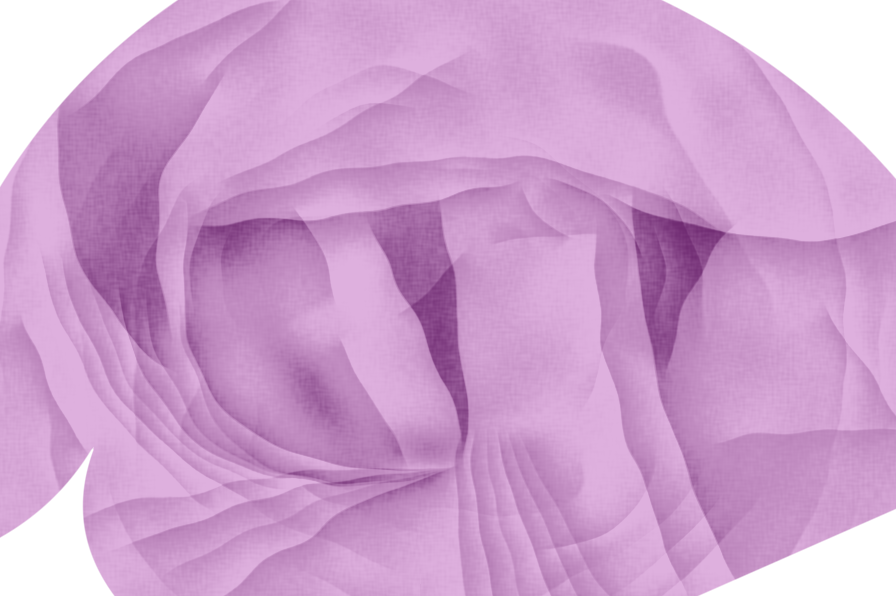
Reproduce this texture procedurally as a WebGL 2 fragment shader.

```glsl
#version 300 es
precision highp float;
uniform vec2 u_resolution;
out vec4 fragColor;

const float CANVAS_HEIGHT = 5.1;
const vec3 DEEP = vec3(0.43, 0.16, 0.44);
const vec3 MAUVE = vec3(0.74, 0.53, 0.74);
const vec3 LILAC = vec3(0.87, 0.69, 0.87);

vec2 gradient(vec2 cell) {
  float h = 6.283 * fract(sin(dot(cell, vec2(127.1, 311.7))) * 43758.5);
  return vec2(cos(h), sin(h));
}

float gradientNoise(vec2 p) {
  vec2 i = floor(p), f = fract(p), u = f * f * (3.0 - 2.0 * f);
  vec2 e = vec2(1, 0);
  float low = mix(dot(gradient(i), f), dot(gradient(i + e), f - e), u.x);
  float high = mix(dot(gradient(i + e.yx), f - e.yx), dot(gradient(i + 1.0), f - 1.0), u.x);
  return mix(low, high, u.y);
}

// Signed distance (positive left of a to b) and position along a bowed line
vec2 arc(vec2 p, vec2 a, vec2 b, float bend) {
  vec2 d = b - a, q = p - a;
  float t = dot(q, d) / dot(d, d), k = clamp(t, 0.0, 1.0);
  return vec2((d.x * q.y - d.y * q.x) / length(d) - 4.0 * bend * k * (1.0 - k), t);
}

// Crease with shadow on its positive side and a faint lit lip on the other
float fold(vec2 p, vec2 a, vec2 b, float bend, float width, float depth) {
  vec2 s = arc(p, a, b, bend);
  float ends = smoothstep(-0.05, 0.12, s.y) * (1.0 - smoothstep(0.88, 1.05, s.y));
  float falloff = exp(-abs(s.x) / (width * 1.25));
  return ends * depth * falloff * mix(0.3, -1.0, smoothstep(-0.012, 0.012, s.x));
}

float glow(vec2 p, vec2 center, vec2 radius, float angle) {
  float c = cos(angle), s = sin(angle);
  vec2 q = mat2(c, -s, s, c) * (p - center) / radius;
  return exp(-dot(q, q));
}

float hollows(vec2 p) {
  float v = -0.26 * glow(p, vec2(1.05, 3.3), vec2(0.42, 0.8), 0.1);
  v -= 0.24 * glow(p, vec2(1.95, 3.0), vec2(0.4, 0.35), 0.3);
  v -= 0.16 * glow(p, vec2(3.55, 2.8), vec2(0.3, 0.6), 0.25);
  v -= 0.2 * glow(p, vec2(3.78, 2.2), vec2(0.15, 0.45), 0.1);
  v -= 0.22 * glow(p, vec2(5.85, 2.8), vec2(0.3, 0.55), 0.0);
  v -= 0.32 * glow(p, vec2(2.65, 1.8), vec2(0.2, 0.6), 0.6);
  v -= 0.28 * glow(p, vec2(3.65, 1.28), vec2(0.3, 0.14), -0.2);
  v += 0.1 * glow(p, vec2(3.1, 2.6), vec2(0.2, 0.5), 0.2);
  v += 0.07 * glow(p, vec2(7.1, 2.6), vec2(0.6, 0.4), -0.6);
  return v + 0.1 * glow(p, vec2(0.35, 3.3), vec2(0.15, 0.9), 0.1);
}

// Sweep over the top and the gathered loop on the left
float upperFolds(vec2 p) {
  float v = fold(p, vec2(0.52, 4.25), vec2(1.5, 1.9), -0.36, 0.3, 0.25);
  v += fold(p, vec2(1.5, 2.2), vec2(1.95, 4.45), 0.36, 0.2, 0.25);
  v += fold(p, vec2(1.6, 3.35), vec2(3.6, 1.1), -0.95, 0.22, 0.25);
  v += fold(p, vec2(4.4, 3.55), vec2(1.6, 3.2), 0.1, 0.18, 0.28);
  v += fold(p, vec2(7.9, 3.25), vec2(5.2, 3.45), 0.28, 0.25, 0.3);
  v += fold(p, vec2(6.2, 3.1), vec2(4.0, 3.75), -0.2, 0.15, 0.2);
  v += fold(p, vec2(4.1, 3.75), vec2(1.6, 3.25), -0.12, 0.14, 0.18);
  v += fold(p, vec2(4.0, 4.65), vec2(1.9, 3.55), 0.05, 0.25, 0.15);
  v += fold(p, vec2(2.6, 5.2), vec2(1.75, 4.4), 0.0, 0.15, 0.14);
  return v + fold(p, vec2(2.4, 5.1), vec2(0.6, 4.1), -0.15, 0.15, 0.2);
}

// Hanging panels in the middle and on the right
float panelFolds(vec2 p) {
  float v = fold(p, vec2(2.9, 2.5), vec2(2.5, 3.35), -0.05, 0.25, 0.2);
  v += fold(p, vec2(3.15, 3.2), vec2(3.98, 1.25), 0.05, 0.25, 0.3);
  v += fold(p, vec2(3.95, 2.95), vec2(3.4, 2.4), 0.03, 0.15, 0.14);
  v += fold(p, vec2(3.5, 1.15), vec2(2.9, 2.2), 0.0, 0.2, 0.2);
  v += fold(p, vec2(4.0, 1.1), vec2(3.75, 3.4), -0.06, 0.18, 0.28);
  v += fold(p, vec2(4.2, 3.0), vec2(5.15, 3.05), 0.05, 0.12, 0.1);
  v += fold(p, vec2(5.1, 3.15), vec2(5.9, 0.0), -0.2, 0.2, 0.26);
  v += fold(p, vec2(5.4, 3.5), vec2(6.35, 0.0), -0.2, 0.3, 0.28);
  v += fold(p, vec2(5.7, 1.9), vec2(6.3, 3.2), 0.12, 0.25, 0.2);
  v += fold(p, vec2(4.9, 3.05), vec2(4.45, 3.5), 0.05, 0.1, 0.16);
  v += fold(p, vec2(5.5, 2.9), vec2(4.7, 3.55), -0.15, 0.12, 0.2);
  v += fold(p, vec2(7.8, 1.42), vec2(6.1, 1.3), -0.05, 0.3, 0.14);
  v += fold(p, vec2(7.75, 1.45), vec2(7.05, 2.45), 0.0, 0.15, 0.18);
  return v + fold(p, vec2(0.78, 1.2), vec2(0.18, 2.4), 0.05, 0.15, 0.22);
}

// Fanned pleats: long left sweep, lower bands and the central drop
float pleats(vec2 p) {
  float v = 0.0;
  for (float i = 0.0; i < 6.0; i++) {
    float k = i / 5.0, depth = 0.17 + 0.06 * sin(i * 2.4);
    v += fold(p, mix(vec2(0.3, 3.0), vec2(1.5, 2.5), k), mix(vec2(1.8, 0.75), vec2(3.7, 1.05), k), -0.25 - 0.5 * k, 0.11, depth);
    v += fold(p, vec2(3.95 + 0.1 * i, 1.4), vec2(4.0 + 0.3 * i, -0.4), -0.06, 0.13, depth);
    if (i < 4.0) v += fold(p, vec2(3.9, 1.12), vec2(0.6 + 0.4 * i, 0.65 - 0.25 * i), -0.12, 0.15, depth);
  }
  return v;
}

// Crisp creases circling the gathered middle, broken up by noise
float wrinkles(vec2 p, vec2 center) {
  vec2 q = p - center;
  float r = length(q), turn = atan(q.x, q.y);
  float phase = fract(r * 2.6 + turn * 0.3 + 1.5 * gradientNoise(vec2(turn * 1.5, r)));
  float crease = smoothstep(0.0, 0.07, phase) * (1.0 - phase) - 0.45;
  float strength = smoothstep(-0.15, 0.4, gradientNoise(vec2(turn * 2.0, r * 2.0)));
  return smoothstep(0.9, 1.8, r) * crease * strength;
}

// Distance inside the outline of the cloth
float clothOutline(vec2 p) {
  float topLeft = arc(p, vec2(1.55, 5.12), vec2(0.0, 3.5), -0.12).x;
  float topRight = arc(p, vec2(7.7, 3.53), vec2(5.62, 5.12), -0.14).x;
  float lowerRight = arc(p, vec2(6.2, 0.1), vec2(7.7, 0.76), 0.0).x;
  float flap = arc(p, vec2(0.0, 0.5), vec2(0.78, 1.25), -0.07).x;
  float hem = arc(p, vec2(0.8, 1.25), vec2(0.98, 0.0), -0.17).x;
  return min(min(topLeft, topRight), min(lowerRight, max(flap, hem)));
}

void main() {
  float pixel = CANVAS_HEIGHT / u_resolution.y;
  vec2 p = gl_FragCoord.xy * pixel;
  vec2 draped = p + 0.08 * vec2(gradientNoise(p * 2.1), gradientNoise(p * 2.1 + 17.0));

  float shade = hollows(draped) + upperFolds(draped) + panelFolds(draped) + pleats(draped);
  shade = 2.1 * shade + 0.4 * wrinkles(draped, vec2(3.6, 2.2)) + 0.2 * gradientNoise(p * 1.7);
  float tone = 0.96 + shade / (1.0 + 0.4 * abs(shade));
  // Woven threads
  tone += 0.08 * (gradientNoise(p * vec2(45, 11)) + gradientNoise(p * vec2(11, 45)));

  vec3 cloth = mix(DEEP, MAUVE, smoothstep(-0.1, 0.65, tone));
  cloth = mix(cloth, LILAC, smoothstep(0.55, 1.15, tone));
  float cover = smoothstep(-pixel, pixel, clothOutline(p));
  fragColor = vec4(mix(vec3(1), cloth, cover), 1);
}
```
